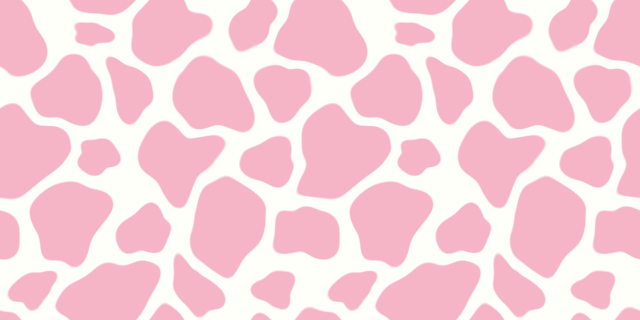
Reproduce this pattern procedurally as a Shadertoy shader.

```glsl
const vec3 CREAM = vec3(1.0, 1.0, 0.98);
const vec3 PINK = vec3(0.963, 0.708, 0.78);
const vec2 REPEATS = vec2(2.0, 1.0);   // tiles across the canvas
const vec2 GRID = vec2(4.0, 5.0);      // patches per tile
const float ROW_SHIFT = 0.4;           // sideways stagger of each row, in cells
const float JITTER = 0.36;             // scatter of the centres, in cells
const float R_SMALL = 0.065;           // patch radii, in tile heights
const float R_LARGE = 0.165;
const float STRETCH = 0.24;
const float GAP = 0.034;               // narrowest lane between patches
const float ROUNDNESS = 45.0;          // lower is rounder
const float BLEND = 0.02;
const float WARP = 0.009;
const float EDGE_SOFTNESS = 0.0035;
const float TAU = 6.2831853;

float hash(vec2 p) {
    return fract(sin(dot(p, vec2(127.1, 311.7))) * 43758.5453);
}

vec2 hash2(vec2 p) {
    return vec2(hash(p), hash(p + 37.3));
}

float smoothMin(float a, float b, float k) {
    float h = max(k - abs(a - b), 0.0) / k;
    return min(a, b) - 0.25 * h * h * k;
}

// Approximate signed distance to one lobed, stretched patch
float patchDistance(vec2 v, vec2 id) {
    float turn = TAU * hash(id + 5.1);
    float c = cos(turn), s = sin(turn);
    v = mat2(c, -s, s, c) * v;
    float stretch = exp(STRETCH * hash(id + 9.7));
    v *= vec2(1.0 / stretch, stretch);

    // Golden-ratio steps keep large and small patches mixed
    float rank = fract((id.x + GRID.x * id.y) * 0.618 + 0.15);
    float radius = mix(R_SMALL, R_LARGE, rank);

    float a = atan(v.y, v.x);
    vec2 phase = TAU * hash2(id + 21.4);
    float lobes = 0.13 * sin(3.0 * a + phase.x)
                + 0.07 * sin(5.0 * a + phase.y)
                + 0.06 * sin(2.0 * a + phase.x + phase.y);
    return length(v) - radius * (1.0 + lobes);
}

// Positive inside a patch, negative in the lanes
float patchField(vec2 p) {
    vec2 base = floor(p * GRID);
    float nearest = 1.0;
    float others = 0.0;
    for (int y = -2; y <= 2; y++) {
        for (int x = -2; x <= 2; x++) {
            vec2 cell = base + vec2(x, y);
            vec2 id = mod(cell, GRID);
            vec2 center = cell + 0.5 + JITTER * (hash2(id + 2.6) - 0.5);
            center.x += fract(ROW_SHIFT * id.y + 0.01);
            float d = patchDistance(p - center / GRID, id);
            others += exp(-ROUNDNESS * max(d, nearest));
            nearest = min(nearest, d);
        }
    }
    // Soft minimum of the rivals rounds the corners
    float rival = -log(others) / ROUNDNESS;
    float lane = 0.5 * (rival - nearest - GAP);
    return smoothMin(-nearest, lane, BLEND);
}

void mainImage(out vec4 fragColor, in vec2 fragCoord) {
    vec2 p = fragCoord / iResolution.xy * REPEATS;

    // Gentle wobble that repeats with the tile
    p += WARP * sin(TAU * (p.yx * vec2(3.0, 2.0) + p * vec2(1.0, 2.0)) + vec2(0.7, 2.9));

    float soft = max(EDGE_SOFTNESS, 0.75 / iResolution.y);
    float inside = smoothstep(-soft, soft, patchField(p));
    fragColor = vec4(mix(CREAM, PINK, inside), 1.0);
}
```
